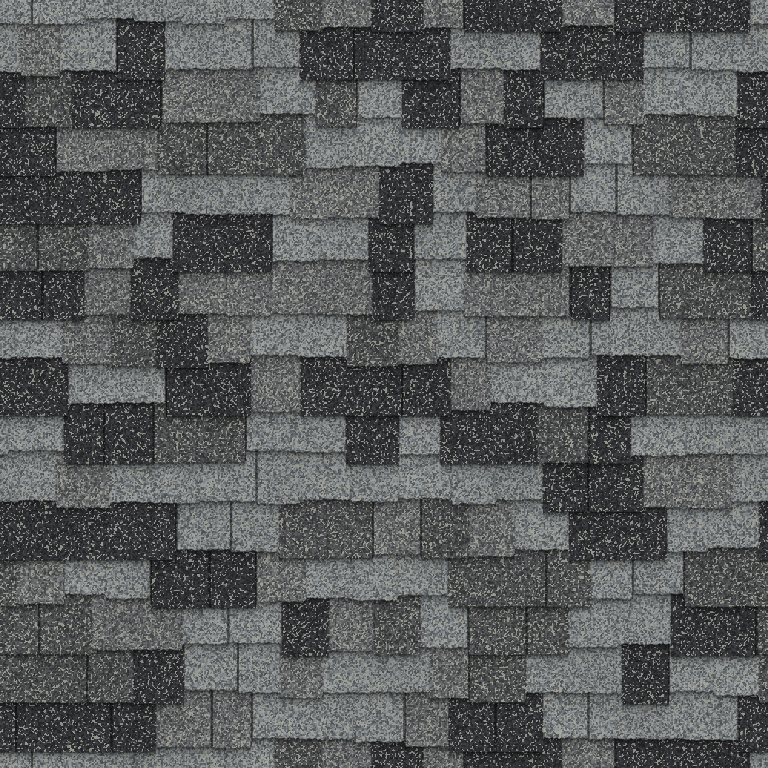
Give the GLSL for this texture, as a WebGL 1 fragment shader.

```glsl
precision highp float;
uniform vec2 u_resolution;

#define ROWS 16.0
#define TABS 16.0
#define ROW_OFFSET 0.333
#define EDGE_JITTER 0.26
#define MAX_CUT 0.28
#define RAGGED 0.04
#define SEAM_WIDTH 0.014
#define GRAINS 500.0
#define DARK_STONE vec3(0.190, 0.193, 0.203)
#define LIGHT_STONE vec3(0.452, 0.472, 0.480)
#define CREAM_STONE vec3(0.655, 0.650, 0.610)

float hash(vec2 p) {
  vec3 q = fract(p.xyx * 0.1031);
  q += dot(q, q.yzx + 33.33);
  return fract((q.x + q.y) * q.z);
}

// Tone (0 dark, 1 light) and how far the tab stops short of its row
vec2 tabTraits(float column, float row) {
  vec2 id = vec2(mod(column, TABS), mod(row, ROWS));
  float pair = floor(id.x * 0.5) * 2.0;
  float key = hash(vec2(pair + 71.0, id.y)) < 0.45 ? pair : id.x;
  float pick = hash(vec2(key + 13.0, id.y + 5.0));
  float tone = (step(0.27, pick) + step(0.41, pick) + step(0.58, pick)) / 3.0;
  float cut = MAX_CUT * tone * tone * (0.5 + 0.5 * hash(id + 37.0));
  return vec2(tone, cut);
}

// Tone, cut and seam darkness of a row at x
vec3 shingle(float x, float row) {
  float rowId = mod(row, ROWS);
  float along = x * TABS + hash(vec2(rowId, 91.0));
  float column = floor(along + 0.5);
  float chance = hash(vec2(mod(column, TABS) + 3.0, rowId + 53.0));
  float side = along - column - EDGE_JITTER * (chance - 0.5);
  float px = TABS / u_resolution.x;
  vec2 traits = mix(tabTraits(column - 1.0, row), tabTraits(column, row),
                    smoothstep(-px, px, side));
  // Torn lower edge
  float angle = 6.28318 * x;
  float wave = 0.7 * sin(angle * 23.0 + rowId * 2.1) + 0.6 * sin(angle * 61.0 + rowId * 4.7)
             + 0.7 * sin(angle * 117.0 + rowId + 2.0 * sin(angle * 29.0));
  traits.y += RAGGED * (0.5 + 0.25 * wave) * (0.1 + traits.x);
  float gap = fract(chance * 17.0);
  float seam = 1.0 - smoothstep(SEAM_WIDTH, SEAM_WIDTH + px, abs(side));
  return vec3(traits, seam * (0.08 + 0.4 * step(0.76, gap)));
}

// Cellular granules: two random values, blended softly between cells
vec2 granules(vec2 p) {
  vec2 cell = floor(p);
  vec2 sum = vec2(0.0);
  float total = 0.0;
  for (int j = -1; j <= 1; j++) {
    for (int i = -1; i <= 1; i++) {
      vec2 id = cell + vec2(float(i), float(j));
      vec2 random = vec2(hash(id), hash(id + 411.0));
      vec2 away = id + 0.2 + 0.6 * random.yx - p;
      float weight = exp(-14.0 * dot(away, away));
      sum += weight * random;
      total += weight;
    }
  }
  return sum / total;
}

// Stone mix and shadow below the overlapping edge
vec3 surface(vec3 tab, float depth, vec2 grain) {
  vec3 base = mix(DARK_STONE, LIGHT_STONE, tab.x);
  base += vec3(0.008, 0.002, -0.004) * tab.x * (1.0 - tab.x) * 4.0;
  base *= 0.65 + 0.7 * grain.y;
  float share = mix(0.17, 0.24, tab.x);
  float speck = smoothstep(0.95 - share, 1.05 - share, grain.x);
  vec3 color = mix(base, CREAM_STONE, speck * 0.85);
  float shade = 1.0 - 0.5 * exp(-depth / 0.05) - 0.15 * exp(-depth / 0.2);
  return color * shade * (1.0 - tab.z);
}

void main() {
  vec2 uv = gl_FragCoord.xy / u_resolution;
  float down = (1.0 - uv.y) * ROWS + ROW_OFFSET;
  float row = floor(down);
  float drop = fract(down);

  vec3 above = shingle(uv.x, row - 1.0);
  vec3 upper = shingle(uv.x, row);
  vec3 lower = shingle(uv.x, row + 1.0);
  vec2 grain = granules(uv * GRAINS);

  // The upper row overlaps the lower one down to its cut edge
  float past = drop - 1.0 + upper.y;
  float px = ROWS / u_resolution.y;
  vec3 color = mix(surface(upper, drop + above.y, grain),
                   surface(lower, max(past, 0.0), grain),
                   smoothstep(-px, px, past));

  // Broad weathering
  vec2 angle = 6.28318 * uv;
  float wear = sin(angle.x * 3.0 + 2.0 * sin(angle.y * 2.0))
             + sin(angle.y * 5.0 + 2.0 * sin(angle.x * 4.0));
  gl_FragColor = vec4(color * (1.0 + 0.015 * wear), 1.0);
}
```
